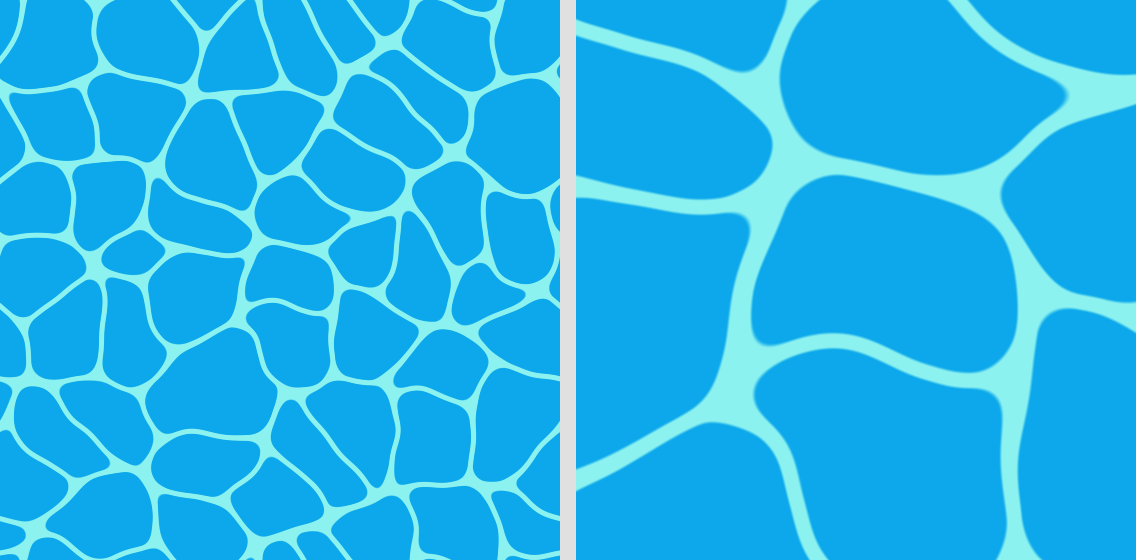
Left, the full canvas; right, a detail of the centre.
This pattern is drawn by a three.js fragment shader. Its source:

```glsl
// Cartoon water caustics: a thin pale net with rounded joints over flat blue.
// A wrapping Voronoi diagram is bent by wrapping gradient noise; the distances
// to its borders are blended by a smooth minimum and cut to one line width.
varying vec2 vUv;

const vec3 WATER = vec3(0.05, 0.66, 0.92);
const vec3 FOAM = vec3(0.55, 0.95, 0.94);
const float CELLS = 7.0;           // Voronoi cells across the canvas
const float JITTER = 0.92;         // scatter of the cell centres
const float HALF_WIDTH = 0.0045;   // half the line width, canvas units
const float JOINT_BLEND = 0.024;   // rounding of the joints, canvas units
const float EDGE_SOFTNESS = 0.0011;

// Two random values for a lattice point that repeats with the period.
vec2 hash2(vec2 cell, float period, float seed) {
  vec3 q = fract((mod(cell, period).xyx + seed) * vec3(0.1031, 0.1030, 0.0973));
  q += dot(q, q.yzx + 33.33);
  return fract((q.xx + q.yz) * q.zy);
}

// Slope of the lattice point's random gradient along an offset.
float gradientDot(vec2 cell, vec2 offset, float period, float seed) {
  float angle = 6.28319 * hash2(cell, period, seed).x;
  return dot(vec2(cos(angle), sin(angle)), offset);
}

// Gradient noise that wraps after a whole number of lattice cells.
float gradientNoise(vec2 p, float period, float seed) {
  vec2 i = floor(p);
  vec2 f = p - i;
  vec2 u = f * f * f * (f * (f * 6.0 - 15.0) + 10.0);
  vec2 e = vec2(1.0, 0.0);
  float low = mix(gradientDot(i, f, period, seed),
                  gradientDot(i + e.xy, f - e.xy, period, seed), u.x);
  float high = mix(gradientDot(i + e.yx, f - e.yx, period, seed),
                   gradientDot(i + e.xx, f - e.xx, period, seed), u.x);
  return mix(low, high, u.y);
}

vec2 noisePair(vec2 uv, float period, float seed) {
  return vec2(gradientNoise(uv * period, period, seed),
              gradientNoise(uv * period, period, seed + 19.0));
}

// Canvas position to bent Voronoi space.
vec2 bend(vec2 uv) {
  return uv * CELLS + 0.35 * noisePair(uv, 5.0, 3.0)
                    + 0.13 * noisePair(uv, 11.0, 47.0);
}

// Local stretch of the bend, used to keep the line width even.
mat2 bendSlope(vec2 uv) {
  vec2 e = vec2(0.002, 0.0);
  return mat2((bend(uv + e.xy) - bend(uv - e.xy)) / (2.0 * e.x),
              (bend(uv + e.yx) - bend(uv - e.yx)) / (2.0 * e.x));
}

vec2 cellCentre(vec2 cell) {
  return cell + 0.5 + JITTER * (hash2(cell, CELLS, 11.0) - 0.5);
}

float smoothMin(float a, float b, float k) {
  float h = max(k - abs(a - b), 0.0) / k;
  return min(a, b) - 0.25 * h * h * k;
}

// Blended distance to the cell borders, in canvas units.
float borderDistance(vec2 p, mat2 slope, float blend) {
  vec2 home = floor(p);
  vec2 nearestCell = home;
  vec2 nearest = vec2(8.0);
  for (int y = -1; y <= 1; y++) {
    for (int x = -1; x <= 1; x++) {
      vec2 cell = home + vec2(float(x), float(y));
      vec2 toCentre = cellCentre(cell) - p;
      if (dot(toCentre, toCentre) < dot(nearest, nearest)) {
        nearest = toCentre;
        nearestCell = cell;
      }
    }
  }

  float border = 1.0;
  for (int y = -2; y <= 2; y++) {
    for (int x = -2; x <= 2; x++) {
      if (x == 0 && y == 0) continue;
      vec2 other = cellCentre(nearestCell + vec2(float(x), float(y))) - p;
      vec2 normal = normalize(other - nearest);
      float d = dot(0.5 * (nearest + other), normal) / length(normal * slope);
      border = smoothMin(border, d, blend);
    }
  }
  return border;
}

void main() {
  float d = borderDistance(bend(vUv), bendSlope(vUv), JOINT_BLEND);
  float line = 1.0 - smoothstep(-EDGE_SOFTNESS, EDGE_SOFTNESS, d - HALF_WIDTH);
  gl_FragColor = vec4(mix(WATER, FOAM, line), 1.0);
}
```
